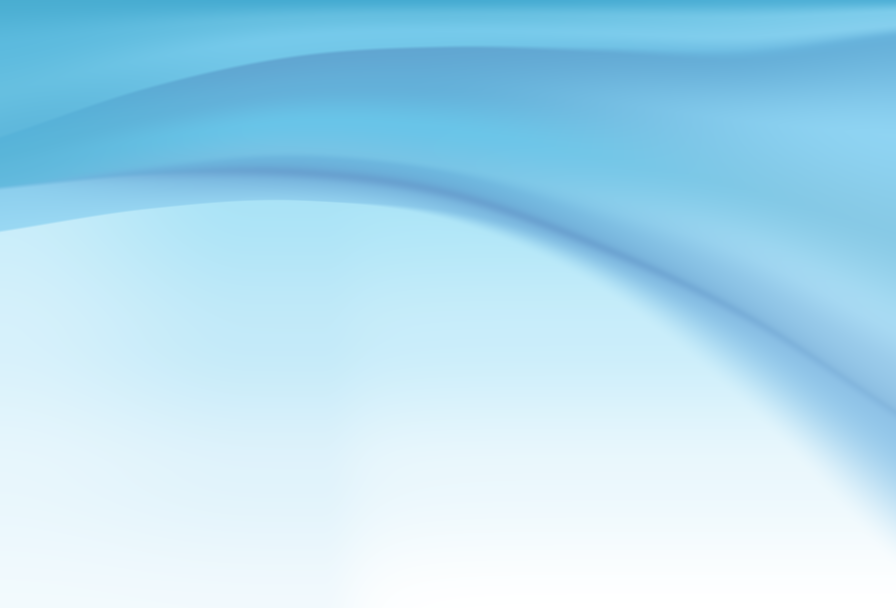
Write a Shadertoy shader that draws this background.

```glsl
// Soft blue waves sweeping over a pale field that fades to white below.
// Spline crests divide the canvas into sheets; each sheet is shaded by colour
// ramps across its depth, with soft edges and a dark crease in the lower fold.

// Crest heights at seven even steps from left to right
const float RIDGE[7]  = float[7](0.774, 0.856, 0.908, 0.923, 0.918, 0.910, 0.939);
const float FOLD[7]   = float[7](0.690, 0.726, 0.745, 0.720, 0.659, 0.579, 0.454);
const float CREASE[7] = float[7](0.690, 0.713, 0.716, 0.682, 0.596, 0.479, 0.320);
const float HEM[7]    = float[7](0.617, 0.655, 0.669, 0.636, 0.525, 0.326, 0.061);

// Sheet colours from upper edge to lower edge
const vec3 SKY_LEFT[4] = vec3[4](vec3(.29,.68,.82), vec3(.36,.73,.87), vec3(.40,.75,.88), vec3(.37,.72,.86));
const vec3 SKY_MID[4] = vec3[4](vec3(.27,.67,.82), vec3(.40,.75,.88), vec3(.46,.79,.92), vec3(.45,.78,.91));
const vec3 SKY_RIGHT[4] = vec3[4](vec3(.31,.69,.84), vec3(.49,.80,.92), vec3(.52,.81,.93), vec3(.41,.71,.87));
const vec3 WAVE_LEFT[4] = vec3[4](vec3(.34,.70,.85), vec3(.35,.71,.85), vec3(.37,.72,.86), vec3(.39,.73,.87));
const vec3 WAVE_MID[4] = vec3[4](vec3(.38,.65,.82), vec3(.39,.69,.85), vec3(.41,.77,.91), vec3(.47,.77,.90));
const vec3 WAVE_RIGHT[4] = vec3[4](vec3(.40,.69,.85), vec3(.56,.83,.95), vec3(.53,.79,.90), vec3(.67,.87,.96));
const vec3 FIELD[4] = vec3[4](vec3(.68,.90,.97), vec3(.79,.93,.98), vec3(.92,.97,.99), vec3(1.0));

const vec3 FOLD_NEAR = vec3(.43, .73, .88);
const vec3 FOLD_FAR = vec3(.64, .83, .94);
const vec3 BAND_LEFT = vec3(.55, .81, .93);
const vec3 BAND_MID = vec3(.46, .71, .87);
const vec3 BAND_FAR = vec3(.57, .77, .91);
const vec3 BAND_LIGHT = vec3(.62, .86, .96);
const vec3 CREASE_TINT = vec3(.40, .61, .80);
const float FIELD_TOP = 0.67;
const float CREASE_WIDTH = 0.009;
const float SHADOW_WIDTH = 0.028;

// Catmull-Rom curve through evenly spaced heights
float crest(float h[7], float x) {
    float s = clamp(x, 0.0, 1.0) * 6.0;
    int i = min(int(s), 5);
    float f = s - float(i);
    float b = h[i], c = h[i + 1];
    float a = i > 0 ? h[max(i - 1, 0)] : 2.0 * b - c;
    float d = i < 5 ? h[min(i + 2, 6)] : 2.0 * c - b;
    return b + 0.5 * f * (c - a + f * (2.0 * a - 5.0 * b + 4.0 * c - d
         + f * (3.0 * (b - c) + d - a)));
}

// Smooth blend along four colour stops
vec3 ramp(vec3 stops[4], float t) {
    float s = clamp(t, 0.0, 1.0) * 3.0;
    int i = min(int(s), 2);
    float f = s - float(i);
    return mix(stops[i], stops[i + 1], mix(f, smoothstep(0.0, 1.0, f), 0.6));
}

// 1 below a crest, 0 above it
float below(float height, float y, float softness) {
    return smoothstep(-softness, softness, height - y);
}

// Fraction of the way down from one crest to another
float depth(float top, float bottom, float y) {
    return clamp((top - y) / max(top - bottom, 0.004), 0.0, 1.0);
}

float bell(float d, float width) {
    return exp(-d * d / (width * width));
}

void mainImage(out vec4 fragColor, in vec2 fragCoord) {
    vec2 uv = fragCoord / iResolution.xy;
    float x = uv.x, y = uv.y;
    float pixel = 1.0 / iResolution.y;
    float ridge = crest(RIDGE, x), fold = crest(FOLD, x);
    float crease = crest(CREASE, x), hem = crest(HEM, x);
    float toLeft = 1.0 - smoothstep(0.0, 0.32, x);
    float toRight = smoothstep(0.45, 1.0, x);

    // Upper sheet
    float t = depth(1.0, ridge, y);
    vec3 color = mix(ramp(SKY_MID, t), ramp(SKY_LEFT, t), toLeft);
    color = mix(color, ramp(SKY_RIGHT, t), toRight);

    // Main wave below the ridge
    t = depth(ridge, fold, y);
    vec3 wave = mix(ramp(WAVE_MID, t), ramp(WAVE_LEFT, t), toLeft);
    wave = mix(wave, ramp(WAVE_RIGHT, t), toRight);
    color = mix(color, wave, below(ridge, y, pixel + 0.002 + 0.010 * toRight));

    // Overlapping fold, its upper edge dissolving to the right
    vec3 foldColor = mix(FOLD_NEAR, FOLD_FAR, toRight);
    foldColor = mix(foldColor, CREASE_TINT, 0.35 * depth(fold, crease, y) * (1.0 - toLeft));
    color = mix(color, foldColor, below(fold, y, pixel + 0.005 + 0.055 * toRight));

    // Pale field
    vec3 field = ramp(FIELD, 1.0 - y / FIELD_TOP);
    field = mix(field, vec3(1.0), 0.4 * (1.0 - smoothstep(0.0, 0.28, x)));

    // Lower band, melting into the field on the right
    t = depth(crease, hem, y);
    vec3 band = mix(mix(BAND_MID, BAND_LEFT, toLeft), BAND_FAR, toRight);
    band = mix(band, BAND_LIGHT, t * mix(0.75, 0.5, toRight));
    float melt = smoothstep(0.36, 0.68, x);
    float start = mix(0.93, 0.08, melt);
    float bare = smoothstep(start, 1.02, t);
    vec3 lower = mix(band, field, bare);
    color = mix(color, lower, below(crease, y, pixel + 0.003));

    // Crease line and its wider shadow
    float lineFade = smoothstep(0.0, 0.35, x) * (1.0 - 0.65 * smoothstep(0.6, 1.0, x));
    float d = y - crease;
    float shade = 0.50 * bell(d, CREASE_WIDTH) + 0.22 * bell(d, SHADOW_WIDTH);
    color = mix(color, CREASE_TINT, shade * lineFade);

    fragColor = vec4(color, 1.0);
}
```
